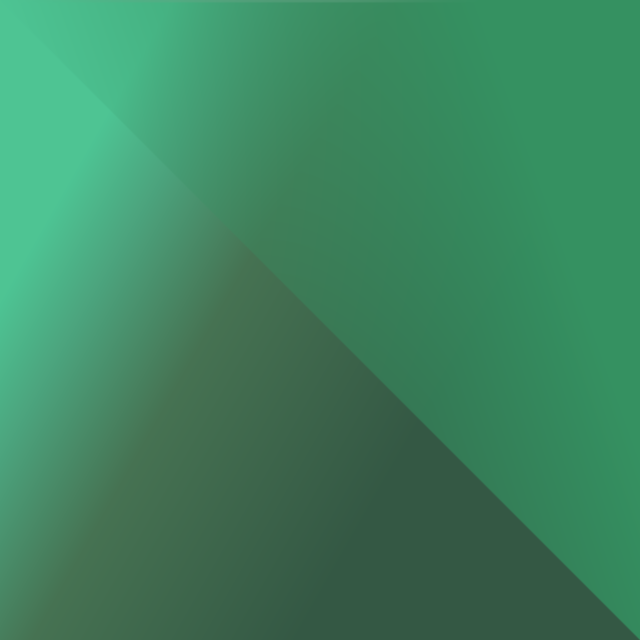
Reproduce this background procedurally as a WebGL 1 fragment shader.

```glsl
precision highp float;

uniform vec2 u_resolution;

#define MINT vec3(0.304, 0.767, 0.578)
#define TEAL vec3(0.296, 0.640, 0.490)
#define MOSS vec3(0.274, 0.448, 0.322)
#define PINE vec3(0.204, 0.345, 0.266)
#define EMERALD vec3(0.206, 0.567, 0.380)
#define RIM vec3(0.420, 0.640, 0.530)
#define BASE_SLANT 0.57
#define VEIL_SLANT 0.36
#define VEIL_END 0.74
#define EDGE_SOFTNESS 0.0018
#define RIM_HEIGHT 0.004

float ramp(float start, float end, float value) {
  return clamp((value - start) / (end - start), 0.0, 1.0);
}

// Slanted gradient from mint at the upper left to dark pine
vec3 baseGradient(vec2 p) {
  float t = p.x + BASE_SLANT * p.y;
  vec3 color = mix(MINT, TEAL, ramp(0.27, 0.41, t));
  color = mix(color, MOSS, ramp(0.41, 0.62, t));
  return mix(color, PINE, ramp(0.62, 1.035, t));
}

// Emerald layer whose opacity grows to the right
float veilOpacity(vec2 p) {
  return ramp(0.0, VEIL_END, p.x - VEIL_SLANT * p.y);
}

void main() {
  // Canvas coordinates measured down from the upper left corner
  vec2 p = gl_FragCoord.xy / u_resolution;
  p.y = 1.0 - p.y;

  // The veil covers only the triangle above the diagonal
  float diagonal = (p.x - p.y) * 0.7071;
  float triangle = smoothstep(-EDGE_SOFTNESS, EDGE_SOFTNESS, diagonal);
  vec3 color = mix(baseGradient(p), EMERALD, triangle * veilOpacity(p));

  // Faint pale rim along the top, strongest left of the center
  float rim = 1.0 - smoothstep(0.4 * RIM_HEIGHT, 1.4 * RIM_HEIGHT, p.y);
  rim *= smoothstep(0.0, 0.35, p.x) * (1.0 - smoothstep(0.5, 0.78, p.x));
  color = mix(color, RIM, 0.4 * rim);

  gl_FragColor = vec4(color, 1.0);
}
```
